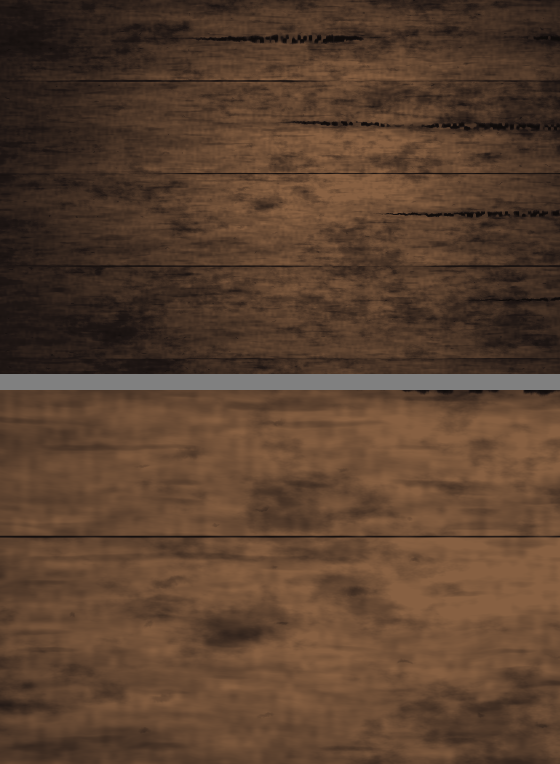
Top, the full canvas; bottom, a detail of the centre.
Reproduce this texture procedurally as a WebGL 2 fragment shader.

```glsl
#version 300 es
precision highp float;
// Dark weathered wooden planks with horizontal grain, stains, seams and rough cracks.

uniform vec2 u_resolution;
out vec4 outColor;

const float PLANK_HEIGHT = 0.2475;
const float FIRST_SEAM = 0.041;
const vec3 SHADE = vec3(0.12, 0.088, 0.078);
const vec3 HONEY = vec3(0.46, 0.328, 0.228);

float hash(vec2 p) {
  return fract(sin(dot(p, vec2(127.1, 311.7))) * 43758.5453);
}

float noise(vec2 p) {
  vec2 i = floor(p), f = fract(p);
  f = f * f * (3.0 - 2.0 * f);
  float low = mix(hash(i), hash(i + vec2(1, 0)), f.x);
  float high = mix(hash(i + vec2(0, 1)), hash(i + vec2(1, 1)), f.x);
  return mix(low, high, f.y);
}

// Layered noise centred on zero, slightly turned per layer to hide the lattice
float fbm(vec2 p) {
  float sum = 0.0, amp = 0.5;
  for (int i = 0; i < 5; i++) {
    sum += amp * (noise(p) - 0.5);
    p = mat2(0.98, 0.2, -0.2, 0.98) * p * 2.03 + vec2(17.3, 9.1);
    amp *= 0.58;
  }
  return sum;
}

// Long fibres, short streaks, dark pores and fine cross-grain mottling
float woodGrain(vec2 p, float seed) {
  vec2 q = p + vec2(seed * 7.3, 0.016 * fbm(p * vec2(5.0, 8.0) + seed));
  float bands = fbm(q * vec2(1.6, 18.0));
  float streaks = fbm(q * vec2(13.0, 60.0));
  float mottle = noise(q * vec2(140.0, 100.0)) - 0.5;
  float fibre = noise(q * vec2(32.0, 170.0)) - 0.5;
  float pores = smoothstep(0.66, 0.92, noise(q * vec2(19.0, 130.0) + 40.0));
  return 0.42 * bands + 0.4 * streaks + 0.16 * mottle + 0.16 * fibre - 0.16 * pores;
}

// Cloudy dark patches with ragged, grain-aligned borders
float stains(vec2 p, float seed) {
  float cloud = fbm(p * vec2(4.5, 9.0) + seed * 5.7);
  float ragged = fbm(p * vec2(30.0, 55.0) + seed);
  return smoothstep(-0.02, 0.32, cloud + 0.6 * ragged);
}

// Small ragged pits, one candidate per cell
float flecks(vec2 p, vec2 cell, float chance) {
  vec2 id = floor(p / cell);
  vec2 spot = 0.3 + 0.4 * vec2(hash(id), hash(id + 31.7));
  vec2 d = (fract(p / cell) - spot) * cell;
  d += 0.014 * vec2(fbm(p * 50.0), fbm(p * 50.0 + 8.0));
  vec2 radius = cell * vec2(mix(0.05, 0.18, hash(id + 5.3)), 0.055);
  float body = 1.0 - smoothstep(0.2, 1.0, length(d / radius));
  return body * step(1.0 - chance, hash(id + 77.1));
}

// x: soft shadow, y: black opening, z: crumbs inside the opening
vec3 crack(vec2 p, float centre, float start, float width, float seed) {
  float reach = smoothstep(start - 0.15, start + 0.2, p.x);
  float broken = smoothstep(0.05, 0.6, noise(vec2(p.x * 3.3 + seed * 3.1, seed)));
  float d = p.y - centre - 0.016 * (noise(vec2(p.x * 2.5, seed)) - 0.5);
  d += 0.009 * fbm(p * vec2(60.0, 45.0) + seed);
  float halfWidth = width * reach * mix(0.2, 1.0, broken);
  float opening = 1.0 - smoothstep(halfWidth * 0.3, halfWidth + 0.002, abs(d));
  opening *= smoothstep(0.0, 0.3, reach) * smoothstep(0.0, 0.3, broken);
  float crumbs = smoothstep(0.4, 0.75, noise(p * vec2(130.0, 90.0) + seed));
  float shadow = exp(-abs(d) / 0.011) * smoothstep(start - 0.45, start + 0.1, p.x);
  return vec3(shadow * (0.4 + 0.6 * broken), opening, crumbs * reach);
}

// Thin joint that fades in and out along its length
float seam(float dist, float x, float seed, float pixel) {
  float line = 1.0 - smoothstep(0.0003, 0.0004 + pixel, dist);
  float fade = smoothstep(0.25, 0.7, noise(vec2(x * 3.0, seed)));
  float grit = 0.6 + 0.4 * noise(vec2(x * 50.0, seed));
  return line * grit * mix(0.15, 1.0, fade);
}

float lighting(vec2 p, float aspect) {
  vec2 d = (p - vec2(0.6 * aspect, 0.53)) / vec2(0.46 * aspect, 0.64);
  return exp(-dot(d, d));
}

void main() {
  vec2 p = gl_FragCoord.xy / u_resolution.y;
  float aspect = u_resolution.x / u_resolution.y;
  float row = (p.y - FIRST_SEAM) / PLANK_HEIGHT;
  float plank = floor(row);
  float across = fract(row);

  // Lit wood surface
  float light = lighting(p, aspect);
  float surface = woodGrain(p, plank) - 0.3 * stains(p, plank) + 0.09;
  surface += 0.12 * (1.0 - smoothstep(0.02, 0.2, across));
  float tone = -0.17 + 1.08 * light + surface * (0.55 + 0.85 * light);

  // Pits and worn spots
  tone -= 0.25 * flecks(p, vec2(0.19, 0.11), 0.35) * (0.3 + light);
  tone -= 0.2 * flecks(p + 0.37, vec2(0.06, 0.045), 0.3);

  // Cracks widen towards the right and on the upper planks
  float level = clamp(plank / 3.0, 0.0, 1.0);
  float centre = FIRST_SEAM + PLANK_HEIGHT * (plank + mix(0.62, 0.48, level));
  float start = aspect * mix(0.9, 0.4, level);
  vec3 split = crack(p, centre, start, mix(0.005, 0.012, level), plank + 2.0);
  tone -= 0.3 * split.x * (0.4 + light);
  tone = mix(tone, -0.6 + 1.1 * split.z * (0.3 + light), 0.9 * split.y);

  // Joints between planks
  float seamDist = min(across, 1.0 - across) * PLANK_HEIGHT;
  float joint = seam(seamDist, p.x, floor(row + 0.5), 1.0 / u_resolution.y);
  tone = mix(tone, -0.5, 0.85 * joint);
  tone -= 0.05 * exp(-seamDist / 0.005);

  // Wood colours, fading to warm black in the deepest parts
  vec3 wood = mix(SHADE, HONEY, clamp(tone, 0.0, 1.2));
  outColor = vec4(wood * (1.0 + clamp(tone, -0.8, 0.0)), 1.0);
}
```
